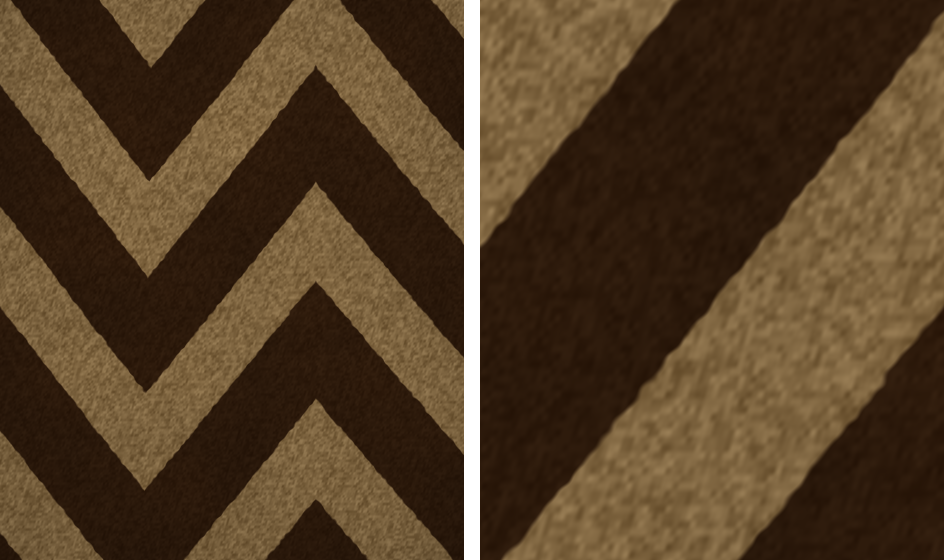
Left, the full canvas; right, a detail of the centre.
A Shadertoy shader for this pattern:

```glsl
// Woven chevron cloth: broad dark brown and narrower tan zigzag bands.
// A triangle wave in x shifts y, fract repeats the bands down the cloth,
// and layered value noise adds fibre grain, mottling and fuzzy edges.

// Lengths are in canvas heights, measured from the top left corner.
const float VALLEY_X = 0.272;     // first low fold at the top edge
const float VALLEY_DRIFT = 0.016; // leftward lean of that fold
const float PEAK_X = 0.564;       // high fold
const float RISE = 0.376;         // height from valley to peak
const float PERIOD = 0.3776;      // one dark band plus one tan band
const float ORIGIN_Y = 0.4948;    // top of a dark band at the valley
const float STRETCH = 0.01;       // slow growth of the period downward
const float SAG = 0.055;          // flatter slope right of the peak
const float DARK_SHARE = 0.547;   // dark part of one period
const float EDGE_SOFT = 0.0018;
const float EDGE_WOBBLE = 0.0035;

const vec3 TAN = vec3(0.485, 0.386, 0.244);
const vec3 BROWN = vec3(0.167, 0.096, 0.041);
const vec3 TAN_GRAIN = vec3(0.20, 0.19, 0.165);
const vec3 BROWN_GRAIN = vec3(0.060, 0.050, 0.038);

float hash(vec2 p) {
    return fract(sin(dot(p, vec2(127.1, 311.7))) * 43758.5453);
}

float noise(vec2 p) {
    vec2 i = floor(p), f = fract(p);
    f = f * f * (3.0 - 2.0 * f);
    return mix(mix(hash(i), hash(i + vec2(1, 0)), f.x),
               mix(hash(i + vec2(0, 1)), hash(i + vec2(1, 1)), f.x), f.y);
}

// Signed distance to the dark bands, negative inside them.
float darkBand(vec2 p) {
    float valley = VALLEY_X - VALLEY_DRIFT * p.y;
    float t = (p.x - valley) / (PEAK_X - valley);
    float zigzag = RISE * abs(mod(t + 1.0, 2.0) - 1.0);
    float sag = SAG * max(p.x - PEAK_X, 0.0);
    float phase = (p.y + zigzag + sag - ORIGIN_Y) / PERIOD;
    phase -= STRETCH * phase * phase;
    float fromCentre = fract(phase - 0.5 * DARK_SHARE + 0.5) - 0.5;
    float slope = RISE / (PEAK_X - valley);
    return (abs(fromCentre) - 0.5 * DARK_SHARE) * PERIOD / sqrt(1.0 + slope * slope);
}

// Short fibres at two scales, centred on zero.
float fibreGrain(vec2 p) {
    vec2 q = vec2(p.x + 0.3 * p.y, p.y);
    float fine = noise(q * vec2(290.0, 220.0));
    float coarse = noise(q * vec2(150.0, 100.0) + 37.0);
    return 0.7 * fine + 0.45 * coarse - 0.575;
}

void mainImage(out vec4 fragColor, in vec2 fragCoord) {
    vec2 p = vec2(fragCoord.x, iResolution.y - fragCoord.y) / iResolution.y;
    vec2 centred = fragCoord / iResolution.xy - 0.5;

    // Bands with slightly ragged, soft edges
    float d = darkBand(p) + EDGE_WOBBLE * (noise(p * 110.0) - 0.5);
    float soft = max(EDGE_SOFT, 0.75 / iResolution.y);
    float tanMask = smoothstep(-soft, soft, d);

    // Cloth grain and broad wear
    float grain = fibreGrain(p);
    float mottle = noise(p * 9.0) + 0.5 * noise(p * 23.0) - 0.75;
    vec3 color = mix(BROWN + BROWN_GRAIN * grain, TAN + TAN_GRAIN * grain, tanMask);
    color *= 1.0 + mottle * mix(0.13, 0.05, tanMask);

    // Light falls off toward the corners and a little toward the bottom
    color *= 1.04 - 0.25 * dot(centred, centred) + 0.06 * centred.y;
    fragColor = vec4(color, 1.0);
}
```
